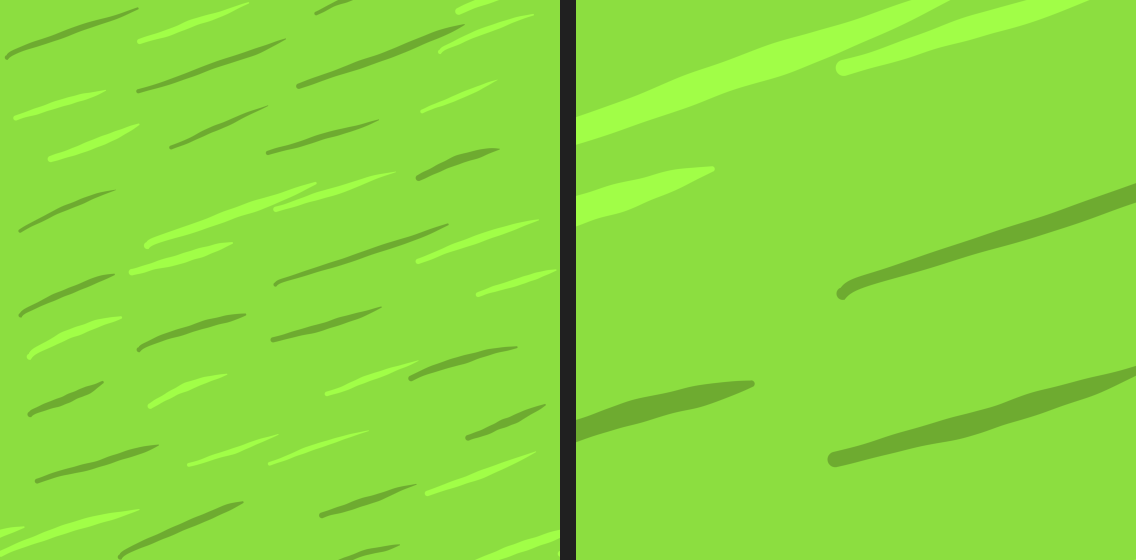
Left, the full canvas; right, a detail of the centre.
Reproduce this pattern procedurally as a WebGL 2 fragment shader.

```glsl
#version 300 es
precision highp float;
// Hand-painted grass: loose dark and light brush strokes leaning up to the right
// on flat green. Each cell of a staggered, wrapping grid holds one tapered stroke,
// drawn as a bent segment of varying radius.

uniform vec2 u_resolution;
out vec4 fragColor;

const vec3 GRASS = vec3(0.55, 0.87, 0.25);
const vec3 LIGHT = vec3(0.63, 0.996, 0.28);
const vec3 SHADE = vec3(0.43, 0.67, 0.19);

const vec2 GRID = vec2(4.0, 9.0);   // whole columns and rows per tile

// Integer hash: three random values in 0..1
vec3 hash3(vec2 cell, float salt) {
    uvec3 v = uvec3(ivec3(cell, salt)) * 1664525u + 1013904223u;
    v.x += v.y * v.z; v.y += v.z * v.x; v.z += v.x * v.y;
    v ^= v >> 16u;
    v.x += v.y * v.z; v.y += v.z * v.x; v.z += v.x * v.y;
    return vec3(v >> 8u) / 16777216.0;
}

// Gradient noise along a line, seeded by the cell
float gradientNoise(float x, vec2 cell) {
    float i = floor(x), f = x - i;
    float g0 = hash3(cell, i + 20.0).x * 2.0 - 1.0;
    float g1 = hash3(cell, i + 21.0).x * 2.0 - 1.0;
    float fade = f * f * f * (f * (f * 6.0 - 15.0) + 10.0);
    return mix(g0 * f, g1 * (f - 1.0), fade);
}

vec2 rotate(vec2 p, float angle) {
    float c = cos(angle), s = sin(angle);
    return vec2(c * p.x + s * p.y, c * p.y - s * p.x);
}

// Relative radius along the stroke: round start, full belly, thin tip
float brushProfile(float t, float taperStart, float tip) {
    float belly = mix(0.68, 1.0, smoothstep(0.0, 0.5, t));
    float taper = clamp((t - taperStart) / (1.0 - taperStart), 0.0, 1.0);
    return belly * mix(1.0, tip, taper * taper);
}

// Distance to a stroke centred on the origin, lying along x
float strokeDistance(vec2 p, float len, float radius, vec2 cell) {
    vec3 shape = hash3(cell, 3.0);
    float x = p.x + 0.5 * len;
    float t = clamp(x / len, 0.0, 1.0);
    float arch = mix(-0.004, 0.007, shape.x) * 4.0 * t * (1.0 - t);
    float wobble = 0.004 * gradientNoise(t * 3.0, cell);
    float hook = 0.004 * step(0.7, shape.y) * exp(-t * len / 0.005);
    float r = radius * brushProfile(t, mix(0.3, 0.8, shape.z), mix(0.08, 0.32, shape.y));
    r *= 1.0 + 0.25 * gradientNoise(t * 7.0 + 8.0, cell);
    return length(vec2(x - t * len, p.y - arch - wobble + hook)) - r;
}

// Each pair of neighbouring columns gets one light and one dark stroke
bool isLight(vec2 cell) {
    float flip = step(0.5, hash3(vec2(floor(cell.x * 0.5), cell.y), 4.0).x);
    return mod(cell.x + flip, 2.0) > 0.5;
}

// Size, lean and position of the stroke that belongs to one cell
float cellDistance(vec2 p, vec2 corner, vec2 cell, bool light) {
    vec3 place = hash3(cell, 1.0);
    vec3 size = hash3(cell, 2.0);
    vec2 jitter = (place.xy - 0.5) * vec2(0.45, 0.5);
    vec2 centre = (corner + 0.5 + jitter) / GRID;
    float long_ = pow(size.x, 7.0);
    float len = mix(0.14, 0.215, size.x) + 0.13 * long_;
    float radius = mix(0.0046, 0.0085, size.y) + (light ? 0.005 : 0.001) * long_;
    float angle = radians(mix(16.0, 23.5, place.z));
    return strokeDistance(rotate(p - centre, angle), len, radius, cell);
}

float coverage(float dist, float pixel) {
    return 1.0 - smoothstep(-0.7 * pixel, 0.7 * pixel, dist);
}

void main() {
    vec2 p = gl_FragCoord.xy / u_resolution;
    float pixel = 1.0 / min(u_resolution.x, u_resolution.y);
    float lightDist = 1.0, shadeDist = 1.0;

    // Nearest stroke of each tone among the surrounding cells
    for (int i = -1; i <= 1; i++) {
        float column = floor(p.x * GRID.x) + float(i);
        float wrapped = mod(column, GRID.x);
        float stagger = wrapped / GRID.x;
        float baseRow = floor(p.y * GRID.y - stagger);
        for (int j = -1; j <= 1; j++) {
            float row = baseRow + float(j);
            vec2 cell = vec2(wrapped, mod(row, GRID.y));
            bool light = isLight(cell);
            float d = cellDistance(p, vec2(column, row + stagger), cell, light);
            if (light) lightDist = min(lightDist, d);
            else shadeDist = min(shadeDist, d);
        }
    }

    vec3 color = mix(GRASS, SHADE, coverage(shadeDist, pixel));
    color = mix(color, LIGHT, coverage(lightDist, pixel));
    fragColor = vec4(color, 1.0);
}
```
